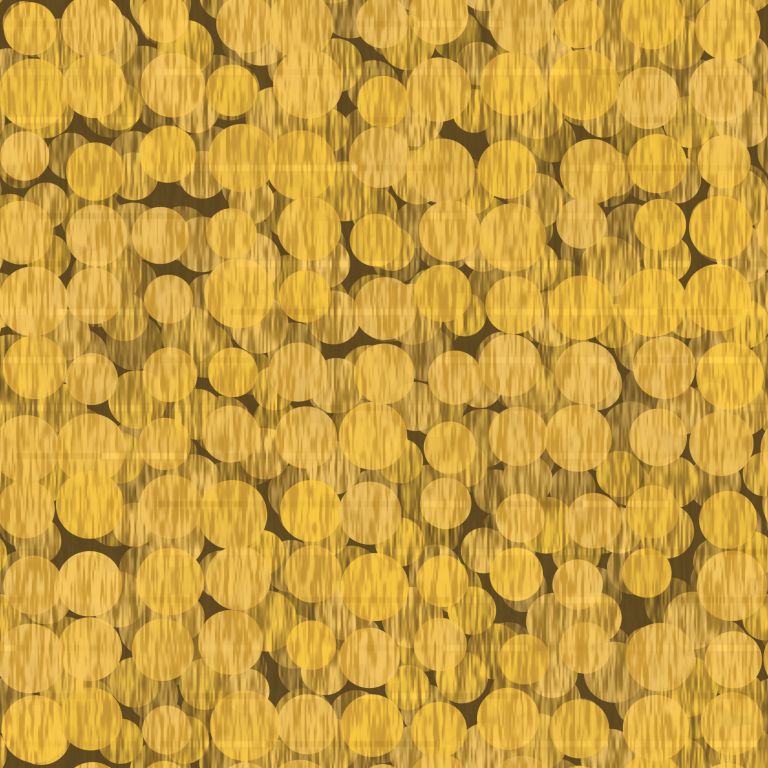
A WebGL 1 fragment shader for this pattern:

```glsl
precision highp float;

uniform vec2 u_resolution;

const vec3 EARTH = vec3(0.37, 0.285, 0.13);
const vec3 AMBER = vec3(0.85, 0.645, 0.22);
const vec3 PALE = vec3(0.93, 0.755, 0.38);
const vec3 LEMON = vec3(0.94, 0.755, 0.25);

const float GRID = 11.0;                       // discs per side in each layer
const vec2 LAYER_SHIFT = vec2(0.37, 0.61);     // offset between layers, in cells
const vec2 RADIUS_BACK = vec2(0.31, 0.44);     // smallest and largest, in cells
const vec2 RADIUS_FRONT = vec2(0.35, 0.51);
const vec2 JITTER = vec2(0.46, 0.26);          // back and front, full range
const float DISC_OPACITY = 0.92;
const vec2 GRAIN_COARSE = vec2(256.0, 26.0);   // streak cells across and up
const vec2 GRAIN_FINE = vec2(420.0, 64.0);
const vec2 WEAR = vec2(0.75, 0.16);            // streak contrast, back and front
const vec2 BAND_CELLS = vec2(9.0, 16.0);       // band segments across and rows
const float BAND_HALF = 0.062;                 // half height, in rows
const float BAND_STRENGTH = 0.11;

vec3 hash3(vec3 p) {
  p = fract(p * vec3(0.1031, 0.1030, 0.0973));
  p += dot(p, p.yxz + 33.33);
  return fract((p.xxy + p.yxx) * p.zyx);
}

// Value noise that wraps after a whole number of cells
float tileNoise(vec2 uv, vec2 cells, float seed) {
  vec2 p = uv * cells;
  vec2 f = fract(p);
  vec2 a = mod(floor(p), cells);
  vec2 b = mod(a + 1.0, cells);
  f = f * f * (3.0 - 2.0 * f);
  float low = mix(hash3(vec3(a, seed)).x, hash3(vec3(b.x, a.y, seed)).x, f.x);
  float high = mix(hash3(vec3(a.x, b.y, seed)).x, hash3(vec3(b, seed)).x, f.x);
  return mix(low, high, f.y);
}

// Vertical brushed streaks
float brushedGrain(vec2 uv) {
  float coarse = tileNoise(uv, GRAIN_COARSE, 11.0);
  float fine = tileNoise(uv, GRAIN_FINE, 23.0);
  return clamp(0.5 + 1.3 * (0.5 * coarse + 0.5 * fine - 0.5), 0.0, 1.0);
}

// Thin horizontal bars, lighter or darker by segment
float bands(vec2 uv) {
  vec2 p = uv * BAND_CELLS;
  float row = floor(p.y);
  float shift = hash3(vec3(row, 5.0, 41.0)).x;
  float segment = mod(floor(p.x + shift), BAND_CELLS.x);
  float edge = BAND_CELLS.y / u_resolution.y;
  float bar = 1.0 - smoothstep(BAND_HALF - edge, BAND_HALF + edge, abs(fract(p.y) - 0.5));
  return bar * (hash3(vec3(segment, row, 43.0)).y - 0.45) * BAND_STRENGTH;
}

// Share of gold over earth for each layer, back to front
float layerLevel(float layer) {
  return layer < 0.5 ? 0.36 : layer < 1.5 ? 0.56 : layer < 2.5 ? 0.80 : 0.99;
}

vec3 drawLayer(vec3 color, vec2 uv, float layer, float grain, float patches) {
  float front = step(2.5, layer);
  vec2 radii = mix(RADIUS_BACK, RADIUS_FRONT, front);
  float jitter = mix(JITTER.x, JITTER.y, front);
  float wear = (grain - 0.5) * mix(WEAR.x, WEAR.y, front) * (0.6 + 0.8 * patches);
  float edge = 0.75 * GRID / u_resolution.y;
  vec2 p = uv * GRID + layer * LAYER_SHIFT;
  for (int j = -1; j <= 1; j++) {
    for (int i = -1; i <= 1; i++) {
      vec2 cell = floor(p) + vec2(float(i), float(j));
      vec2 id = mod(cell, GRID);
      vec3 place = hash3(vec3(id, layer * 7.0 + 3.0));
      vec3 look = hash3(vec3(id, layer * 7.0 + 61.0));
      vec2 center = cell + 0.5 + (place.xy - 0.5) * jitter;
      float radius = mix(radii.x, radii.y, place.z);
      float cover = 1.0 - smoothstep(-edge, edge, length(p - center) - radius);

      // Each disc has its own hue and depth of gilding
      float tint = smoothstep(0.25, 0.75, 0.55 * look.x + 0.45 * patches);
      vec3 gold = mix(AMBER, mix(PALE, LEMON, tint), smoothstep(0.2, 0.68, grain));
      float level = layerLevel(layer) + (look.y - 0.5) * mix(0.16, 0.08, front) + wear;
      vec3 tone = mix(EARTH, gold, clamp(level, 0.0, 1.06));
      color = mix(color, tone, cover * DISC_OPACITY);
    }
  }
  return color;
}

void main() {
  vec2 uv = gl_FragCoord.xy / u_resolution;
  float grain = brushedGrain(uv);
  float patches = 0.6 * tileNoise(uv, vec2(7.0), 71.0) + 0.4 * tileNoise(uv, vec2(24.0), 73.0);

  vec3 color = EARTH * (1.0 + 0.12 * (grain - 0.5));
  for (int k = 0; k < 4; k++) {
    color = drawLayer(color, uv, float(k), grain, patches);
  }

  // Bars fade out over the dark ground
  float gilded = smoothstep(0.4, 0.85, color.r);
  color += bands(uv) * gilded * vec3(1.0, 0.95, 0.7);
  gl_FragColor = vec4(clamp(color, 0.0, 1.0), 1.0);
}
```
